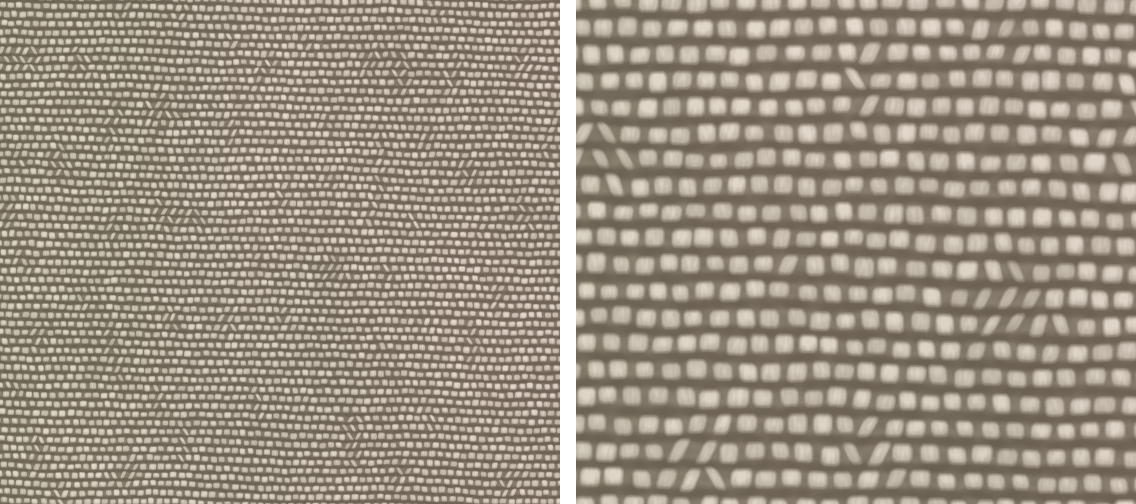
Left, the full canvas; right, a detail of the centre.
Write a WebGL 2 fragment shader that draws this texture.

```glsl
#version 300 es
precision highp float;
// Plain woven canvas cloth: staggered rows of rounded thread beads with slubs and uneven yarn.

uniform vec2 u_resolution;
out vec4 fragColor;

const vec2 REPEATS = vec2(68.0, 57.0);      // beads across, rows down
const vec2 BEAD_HALF = vec2(0.405, 0.325);  // half size of a bead, in cells
const float CORNER = 0.22;                  // corner radius, in cells
const float SOFTNESS = 0.13;                // edge blur, in cells
const float ROW_FALL = 1.2;                 // rows lost from left to right
const float ROW_WAVE = 0.35;                // slow bend of the rows
const float DRIFT = 0.55;                   // sideways wander within a row
const float JITTER = 0.12;                  // random shift of each bead
const float SLUB_LEAN = 0.5;                // slant of beads in a slub

const vec3 GAP = vec3(0.420, 0.380, 0.325);
const vec3 SHADE = vec3(0.575, 0.535, 0.475);
const vec3 THREAD = vec3(0.750, 0.715, 0.660);
const vec3 GLINT = vec3(0.870, 0.835, 0.785);
const vec3 COOL_TINT = vec3(0.985, 1.005, 0.980);
const vec3 WARM_TINT = vec3(1.010, 0.990, 1.005);

vec2 hash2(vec2 p) {
    vec3 q = fract(p.xyx * vec3(0.1031, 0.1030, 0.0973));
    q += dot(q, q.yzx + 33.33);
    return fract((q.xx + q.yz) * q.zy);
}

vec2 gradient(vec2 p) {
    float angle = 6.2832 * hash2(p).x;
    return vec2(cos(angle), sin(angle));
}

// Gradient noise, roughly -0.7 to 0.7
float gradientNoise(vec2 p) {
    vec2 i = floor(p), f = p - i;
    vec2 u = f * f * f * (f * (f * 6.0 - 15.0) + 10.0);
    vec2 e = vec2(1.0, 0.0);
    float low = mix(dot(gradient(i), f), dot(gradient(i + e), f - e), u.x);
    float high = mix(dot(gradient(i + e.yx), f - e.yx), dot(gradient(i + 1.0), f - 1.0), u.x);
    return mix(low, high, u.y);
}

float roundedBox(vec2 p, vec2 halfSize, float radius) {
    vec2 q = abs(p) - halfSize + radius;
    return length(max(q, 0.0)) + min(max(q.x, q.y), 0.0) - radius;
}

// Tone of one bead at an offset from its cell centre; zero outside it
float beadTone(vec2 p, vec2 cell, float blur) {
    vec2 place = hash2(cell + 17.0) - 0.5;
    vec2 form = hash2(cell + 91.0) - 0.5;
    float slub = smoothstep(0.2, 0.45, gradientNoise(cell * vec2(0.34, 0.17) + 40.0));
    p -= place * JITTER * vec2(1.3, 1.0);
    p.x -= p.y * (form.x * 0.25 + slub * SLUB_LEAN * sign(form.x + 0.2));
    vec2 halfSize = BEAD_HALF * (1.0 + form * vec2(0.16, 0.18));
    halfSize *= mix(vec2(1.0), vec2(0.68, 1.22), slub);
    float cover = smoothstep(blur, -blur, roundedBox(p, halfSize, min(CORNER, halfSize.x)));

    // Domed body lit from above, with a random sheen
    vec2 local = (p - vec2(0.0, 0.06)) / halfSize;
    float dome = max(0.0, 1.0 - 0.8 * dot(local, local));
    float sheen = hash2(cell + 53.0).x;
    float fibre = gradientNoise(vec2(p.x * 7.0, p.y * 2.5) + cell * 9.0);
    float body = 0.63 + dome * (0.18 + 0.2 * sheen) + 0.1 * form.y + 0.11 * fibre;
    return cover * (body - 0.08 * slub);
}

vec3 threadRamp(float tone) {
    vec3 color = mix(GAP, SHADE, smoothstep(0.0, 0.38, tone));
    color = mix(color, THREAD, smoothstep(0.32, 0.78, tone));
    return mix(color, GLINT, smoothstep(0.72, 1.0, tone));
}

void main() {
    vec2 uv = gl_FragCoord.xy / u_resolution;
    vec2 grid = uv * REPEATS;
    grid.y += ROW_FALL * uv.x + ROW_WAVE * gradientNoise(uv * vec2(5.0, 4.0));
    grid.y += 0.12 * gradientNoise(grid * vec2(0.35, 0.6));
    float blur = max(SOFTNESS, 0.7 * REPEATS.y / u_resolution.y);

    // Dark furrow between rows, lighter seam between beads
    float band = smoothstep(0.48, 0.15, abs(fract(grid.y) - 0.5));
    float tone = 0.06 + 0.16 * band + 0.1 * gradientNoise(grid * vec2(1.5, 2.5));

    // Beads of this row and its neighbours, each row staggered by half a cell
    for (int r = -1; r <= 1; r++) {
        float row = floor(grid.y) + float(r);
        float x = grid.x + 0.5 * mod(row, 2.0);
        x += DRIFT * gradientNoise(vec2(grid.x * 0.12, row * 0.37));
        for (int c = -1; c <= 1; c++) {
            vec2 cell = vec2(floor(x) + float(c), row);
            tone = max(tone, beadTone(vec2(x, grid.y) - cell - 0.5, cell, blur));
        }
    }

    // Slow change of light and dye over the cloth
    float cloud = gradientNoise(uv * vec2(3.0, 2.5) + 7.0);
    vec3 color = threadRamp(tone) * (1.0 + 0.05 * cloud);
    color *= mix(COOL_TINT, WARM_TINT, clamp(uv.x + 0.5 * cloud, 0.0, 1.0));
    fragColor = vec4(color, 1.0);
}
```
